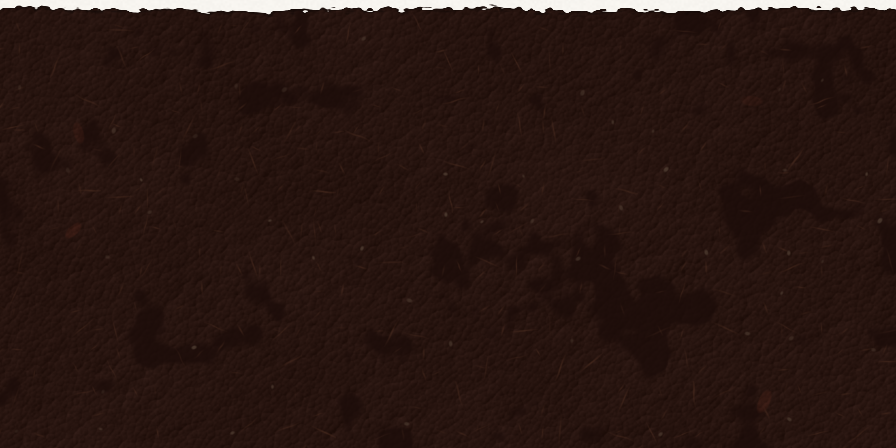
This texture is drawn by a WebGL 2 fragment shader. Its source:

```glsl
#version 300 es
precision highp float;
// Dark brown garden soil with crumbs, hollows and fibres under a ragged pale strip.

uniform vec2 u_resolution;
out vec4 fragColor;

const vec3 SOIL_DARK = vec3(0.108, 0.046, 0.028);
const vec3 SOIL_LIGHT = vec3(0.192, 0.108, 0.087);
const vec3 HOLLOW = vec3(0.107, 0.046, 0.034);
const vec3 FIBRE = vec3(0.29, 0.17, 0.12);
const vec3 STONE = vec3(0.34, 0.27, 0.22);
const vec3 CHIP = vec3(0.27, 0.12, 0.085);
const vec3 PALE = vec3(0.97, 0.96, 0.94);

const float GRAIN_SCALE = 85.0;   // crumbs per canvas height
const float CLUMP_SCALE = 24.0;
const float SPECK_SCALE = 210.0;
const float HOLLOW_SCALE = 9.0;
const float RELIEF_GAIN = 1.0;
const float EDGE_HEIGHT = 0.979;
const vec2 LIGHT_STEP = vec2(-0.0028, 0.0028);

vec2 hash2(vec2 p) {
  vec3 q = fract(p.xyx * vec3(0.1031, 0.1030, 0.0973));
  q += dot(q, q.yzx + 33.33);
  return fract((q.xx + q.yz) * q.zy);
}

float valueNoise(vec2 p) {
  vec2 i = floor(p), f = fract(p);
  f = f * f * (3.0 - 2.0 * f);
  float low = mix(hash2(i).x, hash2(i + vec2(1, 0)).x, f.x);
  float high = mix(hash2(i + vec2(0, 1)).x, hash2(i + vec2(1, 1)).x, f.x);
  return mix(low, high, f.y);
}

float fractalNoise(vec2 p) {
  return (valueNoise(p) * 4.0 + valueNoise(p * 2.1 + 17.0) * 2.0
        + valueNoise(p * 4.3 + 41.0)) / 7.0;
}

// Cellular mounds: 1 at each crumb centre, falling to the gaps
float mounds(vec2 p) {
  vec2 cell = floor(p), f = fract(p);
  float nearest = 1.0;
  for (int y = -1; y <= 1; y++)
    for (int x = -1; x <= 1; x++) {
      vec2 offset = vec2(x, y);
      vec2 d = offset + hash2(cell + offset) - f;
      nearest = min(nearest, dot(d, d));
    }
  return 1.0 - nearest;
}

// Crumbs are slightly drawn out along the rising diagonal
float soilHeight(vec2 p) {
  vec2 q = vec2(p.x + p.y, p.y - p.x) * 0.7071 * vec2(0.8, 1.15) + 5.0;
  return 0.6 * mounds(q * GRAIN_SCALE) + 0.9 * mounds(q * CLUMP_SCALE);
}

// One randomly turned rounded bar per chosen grid cell; returns its coverage
float flecks(vec2 p, float cellSize, float chance, vec2 halfSize, float seed, float px) {
  vec2 cell = floor(p / cellSize);
  vec2 place = hash2(cell + seed), kind = hash2(cell + seed + 57.0);
  vec2 d = p - (cell + 0.3 + 0.4 * place) * cellSize;
  float angle = 0.8 + (kind.y - 0.5) * 2.6;
  d = mat2(cos(angle), -sin(angle), sin(angle), cos(angle)) * d;
  vec2 size = halfSize * mix(0.5, 1.0, place.x);
  d.y += 0.15 * size.x * sin(d.x / size.x * 2.0) * (place.y - 0.5);
  float dist = (length(d / size) - 1.0) * size.y;
  float strength = mix(0.35, 1.0, hash2(cell + seed + 91.0).x);
  return step(kind.x, chance) * strength * (1.0 - smoothstep(-px, px, dist));
}

void main() {
  float px = 1.0 / u_resolution.y;
  vec2 p = gl_FragCoord.xy * px;

  // Lit crumbs and broad tone
  float relief = soilHeight(p) - soilHeight(p + LIGHT_STEP);
  float tone = 0.49 + RELIEF_GAIN * relief;
  tone += 0.28 * (valueNoise(p * SPECK_SCALE) - 0.5);
  tone += 0.30 * (fractalNoise(p * 5.0 + 70.0) - 0.5);
  vec3 colour = mix(SOIL_DARK, SOIL_LIGHT, clamp(tone, 0.0, 1.15));

  // Shadowed hollows, more frequent to the right
  float depth = fractalNoise(p * HOLLOW_SCALE + 23.0) + 0.05 * (p.x - 1.0);
  colour = mix(colour, HOLLOW, 0.75 * smoothstep(0.64, 0.73, depth));

  // Fibres, small stones and reddish wood chips
  colour = mix(colour, FIBRE, 0.7 * flecks(p, 0.075, 0.30, vec2(0.020, 0.0018), 3.0, px));
  colour = mix(colour, FIBRE, 0.6 * flecks(p + 0.03, 0.045, 0.28, vec2(0.009, 0.0018), 11.0, px));
  colour = mix(colour, STONE, 0.7 * flecks(p, 0.095, 0.22, vec2(0.0065, 0.0045), 29.0, px));
  float chip = flecks(p, 0.30, 0.24, vec2(0.027, 0.013), 37.0, px);
  colour = mix(colour, CHIP * (0.8 + 0.4 * tone), 0.7 * chip);

  // Ragged top edge with loose crumbs
  float edge = EDGE_HEIGHT + 0.003 * sin(p.x * 7.0 + 1.0) + 0.002 * sin(p.x * 19.0);
  edge += 0.010 * (fractalNoise(vec2(p.x * 30.0, 3.0)) - 0.5);
  edge += 0.012 * (valueNoise(p * vec2(75.0, 190.0)) - 0.5);
  float above = p.y - edge;
  colour *= 1.0 - 0.35 * smoothstep(-0.008, 0.0, above);
  vec3 paper = PALE + 0.02 * (valueNoise(p * SPECK_SCALE) - 0.5);
  colour = mix(colour, paper, smoothstep(-0.5 * px, 0.5 * px, above));

  fragColor = vec4(colour, 1.0);
}
```
